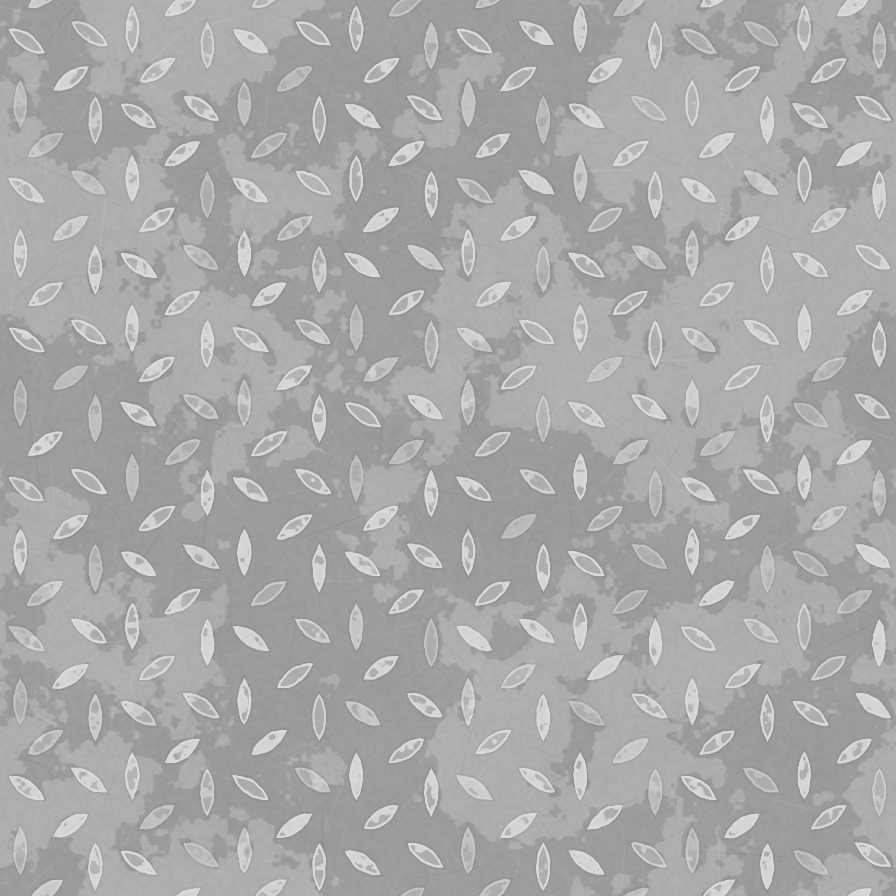
Give the GLSL for this texture, as a Shadertoy shader.

```glsl
float hash(vec3 p) {
    p = fract(p * 0.1031);
    p += dot(p, p.zyx + 31.32);
    return fract((p.x + p.y) * p.z);
}

// Value noise that wraps after freq cells
float noise(vec2 uv, float freq, float seed) {
    vec2 p = uv * freq, i = floor(p), f = fract(p);
    f = f * f * (3.0 - 2.0 * f);
    vec2 a = mod(i, freq), b = mod(i + 1.0, freq);
    return mix(mix(hash(vec3(a, seed)), hash(vec3(b.x, a.y, seed)), f.x),
               mix(hash(vec3(a.x, b.y, seed)), hash(vec3(b, seed)), f.x), f.y);
}

float fbm(vec2 uv, float freq, int octaves, float seed) {
    float sum = 0.0, total = 0.0, weight = 1.0;
    for (int i = 0; i < octaves; i++) {
        sum += weight * noise(uv, freq, seed + float(i));
        total += weight;
        weight *= 0.68;
        freq *= 2.0;
    }
    return sum / total;
}

// One random hairline inside each grid cell
float scratch(vec2 uv, float freq, float seed) {
    vec2 p = uv * freq, cell = mod(floor(p), freq);
    vec2 a = vec2(hash(vec3(cell, seed)), hash(vec3(cell, seed + 1.0)));
    vec2 b = vec2(hash(vec3(cell, seed + 2.0)), hash(vec3(cell, seed + 3.0)));
    vec2 q = fract(p) - a, ab = b - a;
    float d = length(q - ab * clamp(dot(q, ab) / (dot(ab, ab) + 0.0001), 0.0, 1.0)) / freq;
    float aa = 1.0 / iResolution.y;
    return 1.0 - smoothstep(0.0003, 0.0003 + aa, d);
}

// Pointed oval along x, as the overlap of two discs
float lens(vec2 p, float halfLength, float halfWidth) {
    float radius = (halfLength * halfLength + halfWidth * halfWidth) / (2.0 * halfWidth);
    return length(vec2(p.x, abs(p.y) + radius - halfWidth)) - radius;
}

void mainImage(out vec4 fragColor, in vec2 fragCoord) {
    vec2 uv = fragCoord / iResolution.xy;
    float aa = 6.0 / iResolution.y;

    // Nearest centre of a hexagonal lattice, 4 by 6 double cells
    vec2 grid = (uv - vec2(0.002, 0.0)) * vec2(4.0, 6.0);
    vec2 stretch = vec2(sqrt(3.0), 1.0);
    vec2 corner = floor(grid + 0.5), middle = floor(grid) + 0.5;
    vec2 toCorner = (grid - corner) * stretch, toMiddle = (grid - middle) * stretch;
    bool useCorner = dot(toCorner, toCorner) < dot(toMiddle, toMiddle);
    vec2 local = useCorner ? toCorner : toMiddle;
    vec2 id = mod((useCorner ? corner : middle) * 2.0, vec2(8.0, 12.0));

    // Pinwheel of six raised lenses around the centre
    float d = 1.0, nearest = 0.0;
    for (int k = 0; k < 6; k++) {
        float angle = radians(30.0 + 60.0 * float(k));
        float c = cos(angle), s = sin(angle);
        vec2 p = vec2(c * local.x + s * local.y, c * local.y - s * local.x);
        float dk = lens(p - vec2(0.304, -0.143), 0.16, 0.053);
        if (dk < d) {
            d = dk;
            nearest = float(k);
        }
    }
    float fillRandom = hash(vec3(id, nearest + 40.0));
    float fadeRandom = hash(vec3(id, nearest + 50.0));

    // Two-tone stained ground, with stains gathering around the lenses
    float halo = 1.0 - smoothstep(0.0, 0.07, d);
    float stain = fbm(uv, 7.0, 6, 3.0) + 0.045 * halo;
    float dark = smoothstep(-0.012, 0.012, stain - 0.521);
    float shade = mix(0.68, 0.61, dark);
    shade += 0.03 * (fbm(uv, 12.0, 4, 15.0) - 0.5);
    shade -= 0.025 * scratch(uv, 9.0, 21.0);
    shade += 0.025 * scratch(uv, 14.0, 27.0);

    // Lens with a ragged worn rim and a flecked face
    float fleck = fbm(uv, 96.0, 2, 33.0);
    d += 0.014 * (fleck - 0.5);
    float outline = 1.0 - smoothstep(0.0, 0.008 + aa, abs(d - 0.006));
    shade -= 0.035 * outline;
    float fade = smoothstep(0.55, 1.0, fadeRandom + 0.2 * (dark - 0.5));
    float bright = mix(0.85, 0.75, fade);
    float body = 1.0 - smoothstep(-0.5 * aa, 0.5 * aa, d);
    float face = 1.0 - smoothstep(-0.5 * aa, 0.5 * aa, d + 0.017);
    float polished = smoothstep(-0.06, 0.06, fleck - mix(0.3, 0.72, fillRandom));
    float faceShade = mix(mix(shade, 0.72, 0.6), bright - 0.02, polished);
    shade = mix(shade, mix(bright, faceShade, face), body);

    // Fine grain
    shade += 0.025 * (noise(uv, 256.0, 60.0) - 0.5);
    fragColor = vec4(vec3(shade, shade, shade + 0.003 * dark * (1.0 - body)), 1.0);
}
```
